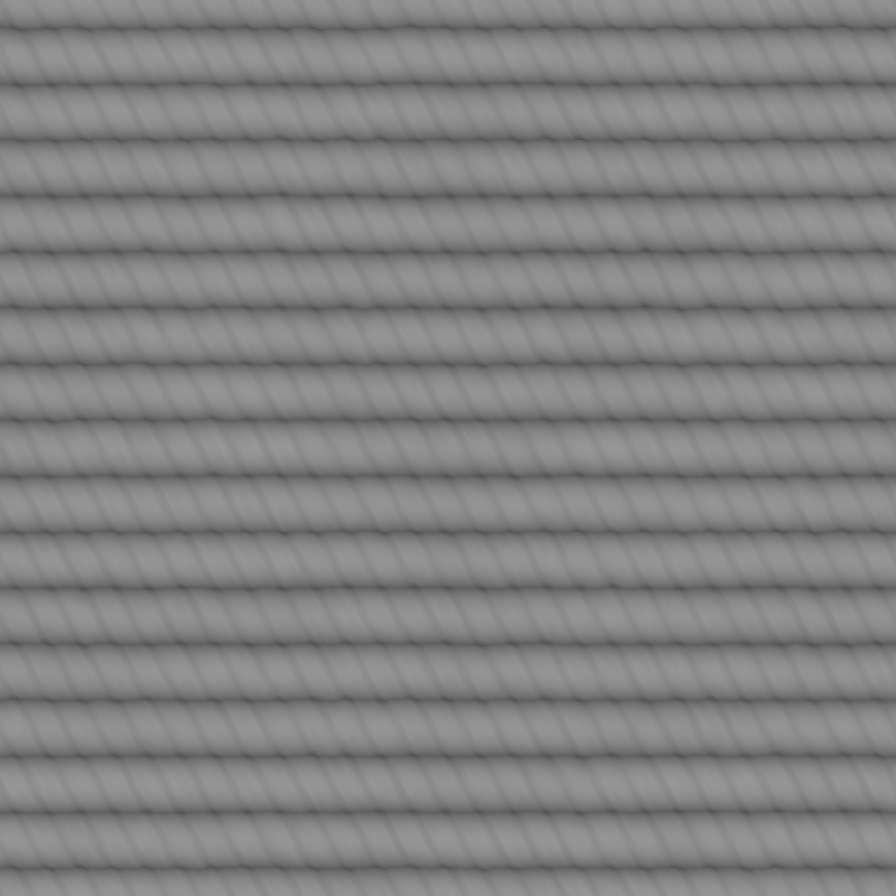
Write a WebGL 2 fragment shader that draws this pattern.

```glsl
#version 300 es
precision highp float;
// Sixteen horizontal twisted ropes in soft grey, stacked without space between.
// Each rope is a rounded profile cut by slanted grooves, then worn with
// fine fibres and blotches from value noise that wraps at the canvas edges.

uniform vec2 u_resolution;
out vec4 outColor;

const float ROPES = 16.0;
const float STRANDS = 27.0;
const float SLANT = 0.4;
const vec3 GAP_GREY = vec3(0.375);
const vec3 CREST_GREY = vec3(0.578);

float hash(vec2 cell) {
    vec3 p = fract(vec3(cell.xyx) * 0.1031);
    p += dot(p, p.yzx + 33.33);
    return fract((p.x + p.y) * p.z);
}

// Value noise from 0 to 1 that repeats after a whole number of cells.
float wrapNoise(vec2 p, vec2 period) {
    vec2 cell = floor(p);
    vec2 f = fract(p);
    f = f * f * (3.0 - 2.0 * f);
    vec2 a = mod(cell, period);
    vec2 b = mod(cell + 1.0, period);
    float low = mix(hash(a), hash(vec2(b.x, a.y)), f.x);
    float high = mix(hash(vec2(a.x, b.y)), hash(b), f.x);
    return mix(low, high, f.y);
}

// Rounded light across one rope; across runs from -1 to 1.
float ropeProfile(float across, float bulge) {
    float body = pow(max(1.0 - across * across, 0.0), 0.8);
    float edge = smoothstep(0.76, 1.0, abs(across));
    return body - 0.16 * edge * (1.0 - bulge) - 0.03 * across * across;
}

// Soft dark line between neighbouring strands.
float strandGroove(float strand) {
    float d = abs(fract(strand) - 0.5);
    return smoothstep(0.24, 0.5, d);
}

// Signed fibre grain, stretched along the twist.
float fibres(float strand, float ropeY) {
    float fine = wrapNoise(vec2(strand * 9.0, ropeY * 4.0), vec2(STRANDS * 9.0, ROPES * 4.0));
    float broad = wrapNoise(vec2(strand * 4.0, ropeY * 3.0), vec2(STRANDS * 4.0, ROPES * 3.0));
    return 0.6 * fine + 0.4 * broad - 0.5;
}

void main() {
    vec2 uv = gl_FragCoord.xy / u_resolution;

    // Rope row and position across it, with a gentle wobble of the gap.
    float wobble = wrapNoise(uv * vec2(54.0, ROPES), vec2(54.0, ROPES)) - 0.5;
    float ropeY = uv.y * ROPES + 0.5 + 0.05 * wobble;
    float row = mod(floor(ropeY), ROPES);
    float across = fract(ropeY) * 2.0 - 1.0;

    // Twisted strand coordinate, slightly shifted from rope to rope.
    float shift = 0.22 * (hash(vec2(row, 7.0)) - 0.5);
    float bend = across + 0.15 * across * across * across;
    float strand = uv.x * STRANDS + SLANT * bend + shift;
    float groove = strandGroove(strand);

    // Light, grooves and wear.
    float light = ropeProfile(across, 1.0 - groove);
    light -= 0.17 * groove * (1.0 - 0.5 * across * across);
    light += 0.11 * fibres(strand, ropeY);
    float blotch = wrapNoise(uv * vec2(12.0, 16.0), vec2(12.0, 16.0));
    light += 0.07 * (blotch - 0.5);

    outColor = vec4(mix(GAP_GREY, CREST_GREY, light), 1.0);
}
```
